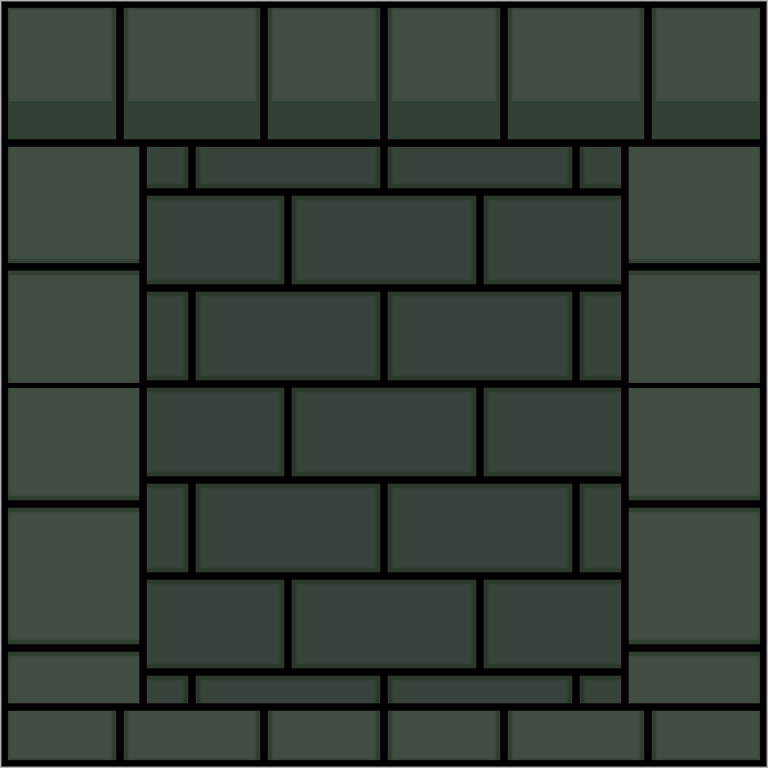
A three.js fragment shader for this texture:

```glsl
varying vec2 vUv;

const float SIZE = 32.0;         // grid units across the canvas
const float JOINT = 0.155;       // half width of a mortar joint
const float BEVEL = 0.34;        // reach of the shaded brick rim
const float SOFT = 0.03;         // edge smoothing
const float PILLAR = 10.04;      // pillar edge, measured from the centre
const float LINTEL_Y = 26.04;
const float SILL_Y = 2.54;

const vec3 PALE = vec3(0.71);
const vec3 STONE = vec3(0.255, 0.302, 0.262);
const vec3 STONE_RIM = vec3(0.195, 0.250, 0.200);
const vec3 STONE_SHADE = vec3(0.188, 0.247, 0.200);
const vec3 BRICK = vec3(0.215, 0.262, 0.227);
const vec3 BRICK_RIM = vec3(0.178, 0.220, 0.185);

float below(float limit, float d) {
  return 1.0 - smoothstep(limit - SOFT, limit + SOFT, d);
}

// Distance to the nearest multiple of period
float repeatLine(float x, float period) {
  return abs(mod(x + 0.5 * period, period) - 0.5 * period);
}

float nearest3(float x, vec3 lines) {
  vec3 d = abs(x - lines);
  return min(d.x, min(d.y, d.z));
}

// Running bond: every other course moves by half a brick
float brickJoints(vec2 p, vec2 brick) {
  float shift = 0.5 * brick.x * mod(floor(p.y / brick.y), 2.0);
  return min(repeatLine(p.x - shift, brick.x), repeatLine(p.y, brick.y));
}

vec3 block(vec3 face, vec3 rim, float d) {
  return mix(face, rim, below(BEVEL, d));
}

void main() {
  vec2 p = vUv * SIZE;
  float side = abs(p.x - 0.5 * SIZE);
  vec2 border = min(p, SIZE - p);
  float edge = min(border.x, border.y);
  bool beam = p.y > LINTEL_Y || p.y < SILL_Y;

  vec3 color;
  float joint;
  if (beam) {
    // Lintel and sill, mirrored about the centre
    joint = nearest3(side, vec3(0.0, 5.0, 11.0));
    float shade = step(LINTEL_Y, p.y) * below(27.78, p.y);
    color = block(mix(STONE, STONE_SHADE, shade), STONE_RIM, joint);
    joint = min(joint, min(abs(p.y - LINTEL_Y), abs(p.y - SILL_Y)));
  } else if (side > PILLAR) {
    // Pillars with one narrow middle joint
    joint = nearest3(p.y, vec3(5.0, 11.0, 20.88));
    color = block(STONE, STONE_RIM, joint);
    joint = min(joint, abs(p.y - 15.94) + 0.05);
  } else {
    // Recessed brick wall
    joint = brickJoints(p, vec2(8.0, 4.0));
    color = block(BRICK, BRICK_RIM, joint);
  }

  // Seams between the wall and its surround
  if (!beam) {
    float seam = min(abs(p.y - LINTEL_Y), abs(p.y - SILL_Y));
    joint = min(joint, min(seam, abs(side - PILLAR)));
  }

  // Mortar, outer frame and pale margin
  color = mix(color, STONE_RIM, 0.5 * below(0.42, edge));
  color *= 1.0 - below(JOINT, joint);
  color *= 1.0 - below(0.33, edge);
  color = mix(color, PALE, below(0.06, edge));
  gl_FragColor = vec4(color, 1.0);
}
```
